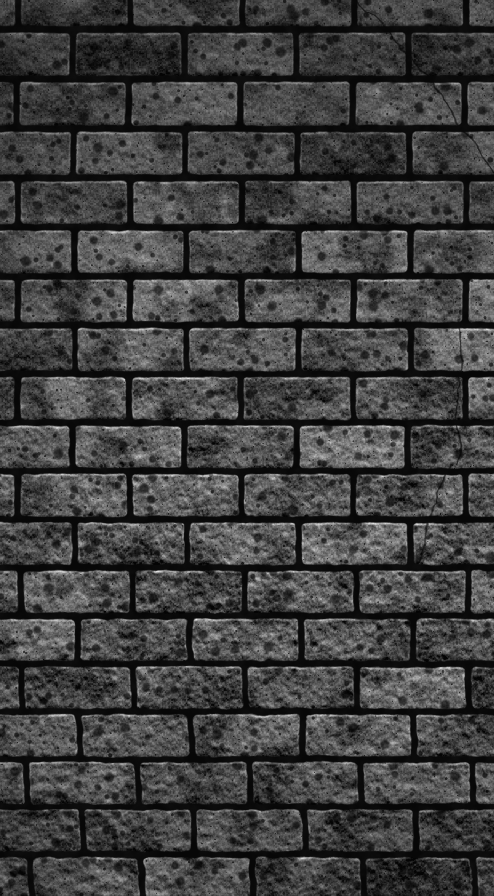
A WebGL 2 fragment shader for this texture:

```glsl
#version 300 es
precision highp float;
// Dark worn brick wall in running bond, with black recessed joints.
// Rounded boxes with ragged edges are lit from above; layered noise gives
// stains and grain, cellular noise gives pits, and hashes vary each brick.
uniform vec2 u_resolution;
out vec4 fragColor;

#define PITCH vec2(0.125, 0.0542)   // brick plus joint, in canvas heights
#define JOINT vec2(0.0062, 0.0066)  // joint widths
#define CORNER 0.0042               // corner radius
#define FIRST_JOINT 0.0195          // x of the first upright joint
#define RAGGED 0.0034               // edge wobble
#define BRICK_TONE 0.315
#define JOINT_TONE 0.026
#define RELIEF 0.62                 // strength of the surface grain
#define GRAIN_SCALE 125.0
#define CRACK_WIDTH 0.0007

float hash(vec2 c) {
    vec3 q = fract(vec3(c.xyx) * 0.1031);
    q += dot(q, q.yzx + 33.33);
    return fract((q.x + q.y) * q.z);
}

float valueNoise(vec2 p) {
    vec2 c = floor(p), f = fract(p);
    f = f * f * (3.0 - 2.0 * f);
    float low = mix(hash(c), hash(c + vec2(1, 0)), f.x);
    float high = mix(hash(c + vec2(0, 1)), hash(c + vec2(1, 1)), f.x);
    return mix(low, high, f.y);
}

float layered(vec2 p) {
    float sum = 0.0, weight = 0.53;
    for (int i = 0; i < 4; i++) {
        sum += weight * valueNoise(p);
        p = mat2(1.6, 1.2, -1.2, 1.6) * p + 7.3;
        weight *= 0.5;
    }
    return sum;
}

// Distance to the nearest scattered point, scaled by a random point size
float pits(vec2 p) {
    vec2 c = floor(p);
    float nearest = 9.0;
    for (int y = -1; y <= 1; y++)
        for (int x = -1; x <= 1; x++) {
            vec2 cell = c + vec2(x, y);
            vec2 point = cell + vec2(hash(cell), hash(cell + 41.7));
            nearest = min(nearest, length(p - point) / (0.05 + 0.4 * pow(hash(cell + 9.1), 4.0)));
        }
    return nearest;
}

float roundedBox(vec2 p, vec2 extent) {
    vec2 q = abs(p) - extent + CORNER;
    return length(max(q, 0.0)) + min(max(q.x, q.y), 0.0) - CORNER;
}

float segment(vec2 p, vec2 a, vec2 b) {
    vec2 ab = b - a;
    return length(p - a - ab * clamp(dot(p - a, ab) / dot(ab, ab), 0.0, 1.0));
}

// Wandering hairline cracks, each held as start and end
float cracks(vec2 p) {
    vec4 lines[4] = vec4[4](vec4(0.40, 1.0, 0.455, 0.945), vec4(0.455, 0.945, 0.55, 0.81),
                            vec4(0.514, 0.642, 0.51, 0.48), vec4(0.505, 0.48, 0.465, 0.375));
    p += 0.016 * (vec2(layered(p * 34.0), layered(p * 34.0 + 50.0)) - 0.5);
    float d = 1.0;
    for (int i = 0; i < 4; i++) d = min(d, segment(p, lines[i].xy, lines[i].zw));
    return d;
}

void main() {
    vec2 p = gl_FragCoord.xy / u_resolution.y;
    float pixel = 1.0 / u_resolution.y;
    float depth = 1.0 - p.y;

    // Courses, counted downwards; they tighten and drift near the bottom
    vec2 wobble = vec2(layered(p * 75.0), layered(p * 75.0 + 31.0)) - 0.5;
    vec2 q = p + RAGGED * mix(0.6, 1.25, depth) * wobble;
    float down = 1.0 - q.y;
    float course = 0.41 + 17.98 * down + 0.49 * down * down;
    float row = floor(course);
    float drift = pow(depth, 5.0) * (0.018 - 0.012 * p.x) + 0.004 * (hash(vec2(row, 3.0)) - 0.5);
    float along = (q.x - FIRST_JOINT - drift) / PITCH.x - 0.5 * mod(row, 2.0);
    vec2 id = vec2(floor(along), row);
    float pick = hash(id + 17.0), age = hash(id + 83.0);

    // Brick outline
    vec2 local = (fract(vec2(along, course)) - 0.5) * PITCH;
    vec2 extent = 0.5 * (PITCH - JOINT) - 0.0007 * vec2(pick, age);
    float d = roundedBox(local, extent);
    float soft = max(pixel, 0.0009);
    float brick = 1.0 - smoothstep(-soft, soft, d);

    // Tone of each brick, stains and pale scuffs
    float tone = BRICK_TONE * mix(0.84, 1.14, pick) * (age > 0.95 ? 0.6 : 1.0);
    float stain = layered(p * vec2(26.0, 32.0) + id * 5.0);
    tone *= mix(0.62, 1.16, smoothstep(0.25, 0.62, stain));
    tone += 0.12 * smoothstep(0.58, 0.8, layered(p * 48.0 + 90.0)) * smoothstep(0.4, 0.9, age);

    // Grain lit from above, rougher towards the bottom
    vec2 g = p * GRAIN_SCALE;
    float slope = layered(g) - layered(g + vec2(0.08, 0.36));
    tone += RELIEF * mix(0.55, 1.1, smoothstep(0.2, 0.7, depth)) * slope;
    tone += 0.12 * (hash(floor(p * 560.0)) - 0.5);
    tone *= mix(0.4, 1.0, smoothstep(0.6, 1.3, pits(p * 75.0)));

    // Bright worn lip on top, faint sides, shaded foot
    float wear = smoothstep(0.25, 0.65, layered(p * 65.0 + 12.0));
    float lip = smoothstep(-0.0036, -0.0008, -local.y - extent.y);
    float sides = smoothstep(-0.003, -0.0006, abs(local.x) - extent.x);
    float foot = smoothstep(-0.005, 0.0, local.y - extent.y);
    tone += wear * (0.26 * lip + 0.13 * sides) - 0.08 * foot;

    float crack = 1.0 - smoothstep(0.0, CRACK_WIDTH + pixel, cracks(p));
    tone *= 1.0 - 0.6 * crack;

    // Broad light, strongest across the middle
    float light = mix(0.8, 1.1, smoothstep(0.0, 0.4, depth)) * mix(1.0, 0.78, smoothstep(0.66, 1.0, depth));
    light *= mix(0.9, 1.03, smoothstep(0.0, 0.15, p.x));
    float joint = JOINT_TONE + 0.035 * layered(p * 120.0) * wear;
    fragColor = vec4(vec3(clamp(mix(joint, tone * light, brick), 0.015, 1.0)), 1.0);
}
```
